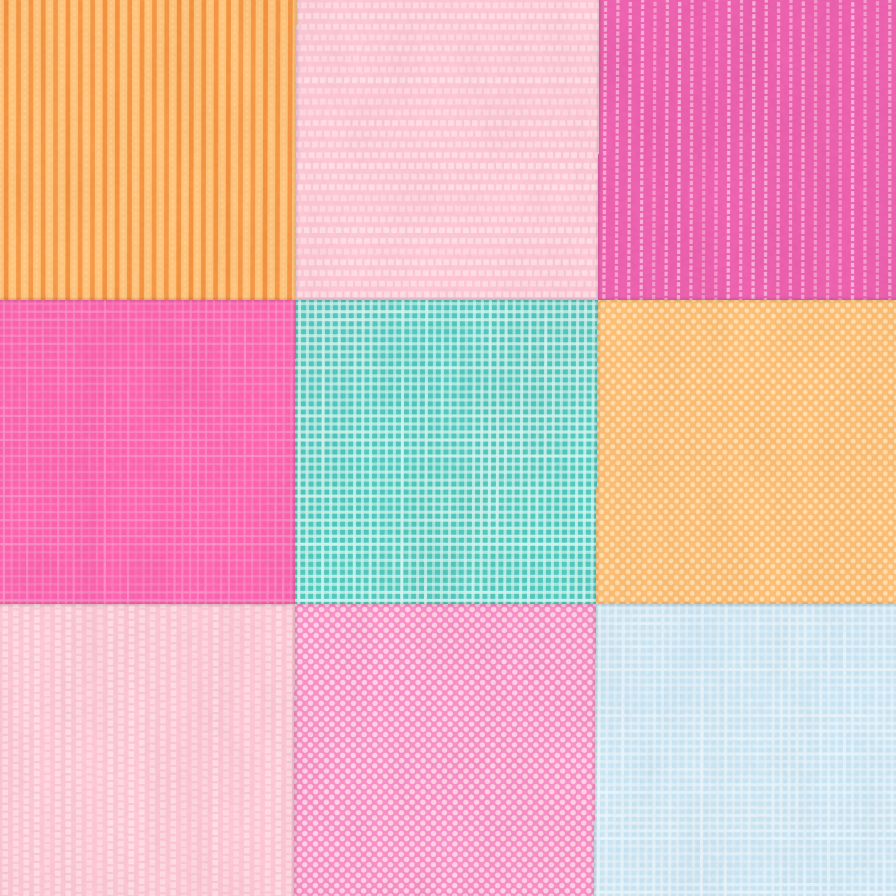
Give the GLSL for this pattern, as a Shadertoy shader.

```glsl
// Three by three patchwork of woven swatches: stripes, dashes, grids and dots.

const vec2 SEAM_LOW  = vec2(0.328, 0.663);  // column seams at the bottom edge
const vec2 SEAM_HIGH = vec2(0.331, 0.669);  // column seams at the top edge
const vec2 SEAM_ROWS = vec2(0.3255, 0.6655);
const float STRIPES = 24.0;                 // repeats per swatch
const float GRID = 38.0;
const float DOTS = 28.0;
const vec2 STITCH = vec2(24.0, 46.0);       // dashed columns, dashes along each
const vec2 RIB = vec2(28.0, 38.0);
const float GRAIN = 0.018;
const float SEAM_SHADE = 0.10;

const vec3 ORANGE = vec3(0.95, 0.57, 0.25), PEACH = vec3(0.99, 0.76, 0.48);
const vec3 APRICOT = vec3(0.98, 0.74, 0.45), CREAM = vec3(0.99, 0.86, 0.68);
const vec3 BLUSH = vec3(0.985, 0.77, 0.825), PALE_BLUSH = vec3(0.99, 0.87, 0.895);
const vec3 MAGENTA = vec3(0.92, 0.38, 0.68), ORCHID = vec3(0.97, 0.70, 0.85);
const vec3 HOT_PINK = vec3(0.98, 0.39, 0.68), SOFT_PINK = vec3(0.97, 0.57, 0.77);
const vec3 ROSE = vec3(0.965, 0.56, 0.77), PALE_ROSE = vec3(0.99, 0.81, 0.89);
const vec3 TEAL = vec3(0.31, 0.78, 0.74), MINT = vec3(0.83, 0.95, 0.93);
const vec3 SKY = vec3(0.78, 0.885, 0.945), ICE = vec3(0.91, 0.95, 0.97);

float hash(vec2 p) {
    return fract(sin(dot(p, vec2(127.1, 311.7))) * 43758.5453);
}

float noise(vec2 p) {
    vec2 i = floor(p), f = fract(p);
    f = f * f * (3.0 - 2.0 * f);
    return mix(mix(hash(i), hash(i + vec2(1, 0)), f.x),
               mix(hash(i + vec2(0, 1)), hash(i + vec2(1, 1)), f.x), f.y);
}

// Repeated line centred in each unit of t
float line(float t, float halfWidth, float blur) {
    return 1.0 - smoothstep(halfWidth - blur, halfWidth + blur, abs(fract(t) - 0.5));
}

// Dashed vertical columns, each with its own strength and offset
float dashes(vec2 p, vec2 count, vec2 halfSize, float px) {
    vec2 q = p * count, blur = 0.7 * px * count;
    float column = floor(q.x);
    q.y += 0.5 * mod(column, 2.0) + 0.2 * hash(vec2(column, 3.0));
    float strength = mix(0.65, 1.0, hash(vec2(column, 8.0)));
    return strength * line(q.x, halfSize.x, blur.x) * line(q.y, halfSize.y, blur.y);
}

// Crossed threads whose strength drifts along their length
float grid(vec2 p, float halfWidth, float variation, float px) {
    vec2 q = p * GRID, id = floor(q);
    float blur = 0.7 * px * GRID;
    float warp = mix(hash(vec2(id.x, 1.0)), noise(vec2(id.x * 7.3, p.y * 6.0)), 0.5);
    float weft = mix(hash(vec2(id.y, 2.0)), noise(vec2(p.x * 6.0, id.y * 5.7)), 0.5);
    float vertical = line(q.x, halfWidth, blur) * (1.0 - variation * warp);
    float across = line(q.y, halfWidth, blur) * (1.0 - variation * weft);
    return 1.0 - (1.0 - vertical) * (1.0 - across);
}

// Staggered dots on two interleaved lattices
float dots(vec2 p, float radius, float px) {
    vec2 q = p * DOTS;
    float blur = 0.7 * px * DOTS;
    float d = min(length(fract(q) - 0.5), length(fract(q + 0.5) - 0.5));
    return 1.0 - smoothstep(radius - blur, radius + blur, d);
}

vec3 stripes(vec2 p, float px) {
    float t = p.x * STRIPES, blur = 0.7 * px * STRIPES;
    float dark = line(t, 0.19, blur) * (0.85 + 0.15 * hash(vec2(floor(t), 5.0)));
    float thread = line(t + 0.5, 0.10, blur) * line(p.y * 50.0, 0.3, 0.2);
    return mix(mix(PEACH, ORANGE, dark), CREAM, 0.35 * thread);
}

vec3 swatch(int id, vec2 p, float px) {
    if (id == 0) return mix(BLUSH, PALE_BLUSH, dashes(p, RIB, vec2(0.27, 0.36), px));
    if (id == 1) return mix(ROSE, PALE_ROSE, dots(p, 0.25, px));
    if (id == 2) return mix(SKY, ICE, grid(p, 0.20, 0.7, px));
    if (id == 3) return mix(HOT_PINK, SOFT_PINK, grid(p, 0.14, 0.8, px));
    if (id == 4) return mix(TEAL, MINT, grid(p, 0.19, 0.5, px));
    if (id == 5) return mix(APRICOT, CREAM, dots(p, 0.22, px));
    if (id == 6) return stripes(p, px);
    if (id == 7) return mix(BLUSH, PALE_BLUSH, dashes(p.yx, RIB, vec2(0.27, 0.36), px));
    return mix(MAGENTA, ORCHID, dashes(p, STITCH, vec2(0.13, 0.34), px));
}

void mainImage(out vec4 fragColor, in vec2 fragCoord) {
    vec2 uv = fragCoord / iResolution.xy;
    float px = 1.0 / min(iResolution.x, iResolution.y);

    // Swatch index and local coordinates
    vec2 seamX = mix(SEAM_LOW, SEAM_HIGH, uv.y);
    vec2 lower = vec2(seamX.x, SEAM_ROWS.x), upper = vec2(seamX.y, SEAM_ROWS.y);
    vec2 cell = step(lower, uv) + step(upper, uv);
    vec2 start = mix(mix(vec2(0.0), lower, step(0.5, cell)), upper, step(1.5, cell));
    vec2 end = mix(mix(lower, upper, step(0.5, cell)), vec2(1.0), step(1.5, cell));
    vec2 p = (uv - start) / (end - start);
    vec3 color = swatch(int(cell.x + 3.0 * cell.y), p, 3.0 * px);

    // Uneven dye and fine grain
    color += GRAIN * (noise(uv * vec2(40.0, 14.0)) + noise(uv * 260.0) - 1.0);

    // Soft shadow in the seams
    vec2 gap = min(abs(uv - lower), abs(uv - upper));
    color *= 1.0 - SEAM_SHADE * (1.0 - smoothstep(0.0, 0.004, min(gap.x, gap.y)));

    fragColor = vec4(clamp(color, 0.0, 1.0), 1.0);
}
```
